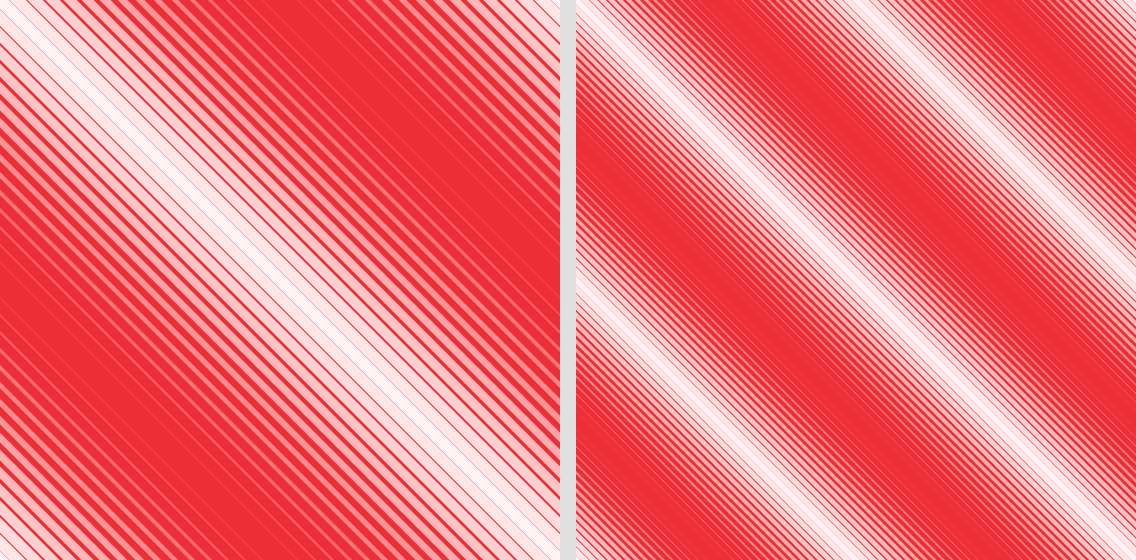
Left, the tile; right, the same tile 2 across and 2 down.
A WebGL 1 fragment shader for this pattern:

```glsl
precision highp float;

uniform vec2 u_resolution;

#define STRIPES 32.0
#define GROUND vec3(0.92, 0.18, 0.22)
#define PALE_INK vec3(1.0, 0.95, 0.95)
#define DEEP_INK vec3(1.0, 0.23, 0.23)

// Steps from the palest stripe, scaled to 0..1 at the darkest one
float fadeOf(float index) {
  float halfCount = 0.5 * STRIPES;
  return abs(mod(index + halfCount, STRIPES) - halfCount) / halfCount;
}

// Share of a pixel footprint covered by a stripe centred on zero
float stripeCoverage(float offset, float halfWidth, float footprint) {
  float upper = min(offset + 0.5 * footprint, halfWidth);
  float lower = max(offset - 0.5 * footprint, -halfWidth);
  return max(upper - lower, 0.0) / footprint;
}

void main() {
  vec2 uv = gl_FragCoord.xy / u_resolution;

  // Diagonal position in stripe units, wrapping on both axes
  float along = (uv.x + uv.y) * STRIPES;
  float footprint = STRIPES * length(1.0 / u_resolution);
  float nearest = floor(along + 0.5);

  // Neighbours are included so hairline gaps stay smooth
  vec3 color = GROUND;
  for (int i = -1; i <= 1; i++) {
    float index = nearest + float(i);
    float fade = fadeOf(index);
    float halfWidth = 0.5 * (1.0 - fade);
    vec3 ink = mix(PALE_INK, DEEP_INK, fade);
    color += (ink - GROUND) * stripeCoverage(along - index, halfWidth, footprint);
  }

  gl_FragColor = vec4(color, 1.0);
}
```
